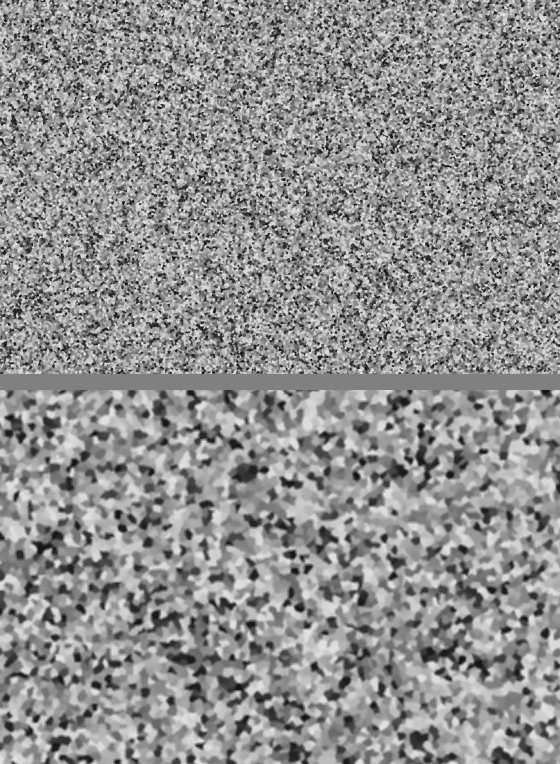
Top, the full canvas; bottom, a detail of the centre.
A Shadertoy shader for this texture:

```glsl
// Fine-grained polished granite: pale feldspar, grey quartz and black mica flecks.

const float GRAIN_ROWS   = 165.0;  // grains per canvas height
const float CLUMP_ROWS   = 84.0;   // small groups of like grains
const float PATCH_ROWS   = 24.0;   // broader drifts of mineral
const float PATCH_SHARE  = 0.12;   // weight of drifts against small groups
const float CLUMPING     = 0.52;   // how strongly like grains gather
const float MICA_LIMIT   = 0.165;  // mineral value below which a grain is mica
const float QUARTZ_LIMIT = 0.58;   // and below which it is quartz
const float EDGE_WARP    = 0.45;   // raggedness of grain outlines, in grains
const float SOFTNESS     = 0.0031; // blur width, in canvas heights
const vec2  MICA_TONE     = vec2(0.08, 0.31);
const vec2  QUARTZ_TONE   = vec2(0.39, 0.65);
const vec2  FELDSPAR_TONE = vec2(0.64, 0.88);
const vec3  STONE_TINT    = vec3(0.997, 1.002, 0.997);
const int   AA = 4;                // samples per filter side

// Integer hash: three random values from 0 to 1 for a cell and a seed
vec3 hash3(vec2 cell, int seed) {
    uvec3 v = uvec3(ivec3(ivec2(cell), seed));
    v = v * 1664525u + 1013904223u;
    v.x += v.y * v.z;
    v.y += v.z * v.x;
    v.z += v.x * v.y;
    v ^= v >> 16u;
    v.x += v.y * v.z;
    v.y += v.z * v.x;
    v.z += v.x * v.y;
    return vec3(v >> 8u) / 16777216.0;
}

vec2 valueNoise(vec2 p, int seed) {
    vec2 cell = floor(p);
    vec2 f = fract(p);
    f = f * f * (3.0 - 2.0 * f);
    vec2 low  = mix(hash3(cell, seed).xy, hash3(cell + vec2(1, 0), seed).xy, f.x);
    vec2 high = mix(hash3(cell + vec2(0, 1), seed).xy, hash3(cell + vec2(1, 1), seed).xy, f.x);
    return mix(low, high, f.y);
}

// Grey level of one grain, from its mineral and its own random shade
float grainTone(vec2 cell, vec2 center) {
    vec3 random = hash3(cell, 7);
    vec2 place = center / GRAIN_ROWS;
    float clump = mix(valueNoise(place * CLUMP_ROWS, 11).x,
                      valueNoise(place * PATCH_ROWS, 23).x, PATCH_SHARE);
    float mineral = random.x + CLUMPING * (clump - 0.5);
    vec2 tone = mineral < MICA_LIMIT ? MICA_TONE
              : mineral < QUARTZ_LIMIT ? QUARTZ_TONE : FELDSPAR_TONE;
    return mix(tone.x, tone.y, random.y);
}

// Nearest grain on a jittered grid, with warped outlines
float granite(vec2 uv) {
    vec2 p = uv * GRAIN_ROWS;
    p += EDGE_WARP * (valueNoise(p * 1.7, 31) - 0.5);
    vec2 base = floor(p);
    vec2 nearestCell = base;
    vec2 nearestCenter = p;
    float nearest = 1e5;
    for (int y = -1; y <= 1; y++) {
        for (int x = -1; x <= 1; x++) {
            vec2 cell = base + vec2(x, y);
            vec2 center = cell + hash3(cell, 3).xy;
            vec2 offset = center - p;
            float d = dot(offset, offset);
            if (d < nearest) {
                nearest = d;
                nearestCell = cell;
                nearestCenter = center;
            }
        }
    }
    return grainTone(nearestCell, nearestCenter);
}

void mainImage(out vec4 fragColor, in vec2 fragCoord) {
    // Average over the blur width, or over a whole pixel if that is larger
    vec2 uv = fragCoord / iResolution.y;
    float width = max(SOFTNESS, 1.0 / iResolution.y);
    float tone = 0.0;
    for (int j = 0; j < AA; j++) {
        for (int i = 0; i < AA; i++) {
            vec2 shift = (vec2(i, j) + 0.5) / float(AA) - 0.5;
            tone += granite(uv + shift * width);
        }
    }
    tone /= float(AA * AA);
    fragColor = vec4(tone * STONE_TINT, 1.0);
}
```
